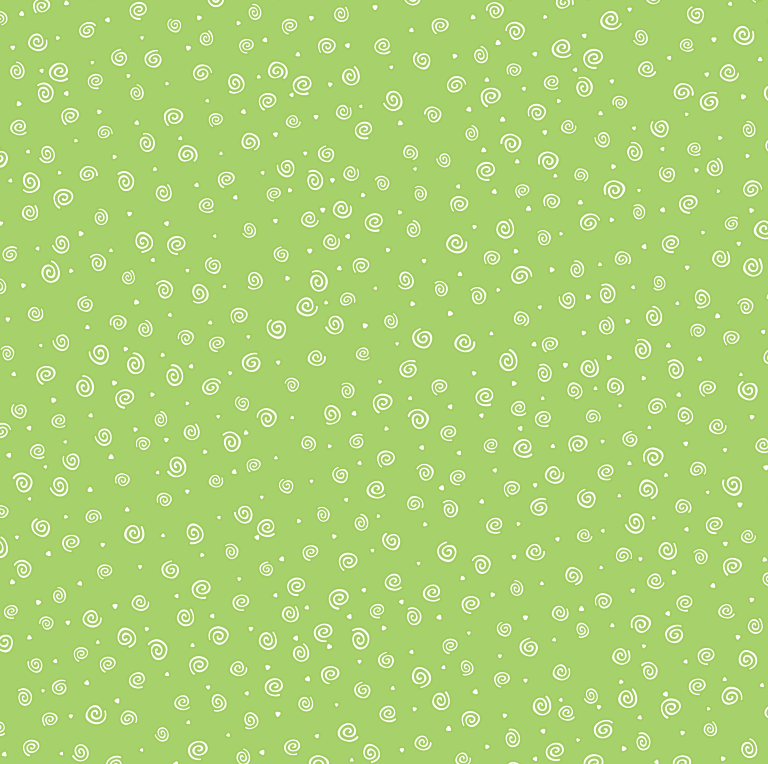
Write a WebGL 1 fragment shader that draws this pattern.

```glsl
precision highp float;
// Hand-drawn white spirals and small dots scattered over fresh green.
uniform vec2 u_resolution;

#define CELLS 19.2         // cells across the canvas
#define TILT 0.46          // rotation of the scatter grid
#define JITTER 0.19        // random shift of each spiral
#define SMALL_RADIUS 0.185
#define LARGE_RADIUS 0.275
#define TURNS 2.35
#define STROKE 0.088       // half stroke width relative to the spiral radius
#define DOT_RADIUS 0.054
#define DOT_SHARE 0.88
#define RIM 0.05           // width of the darker rim around strokes

const float TAU = 6.2831853;
const vec3 GREEN = vec3(0.65, 0.82, 0.42);
const vec3 RIM_GREEN = vec3(0.625, 0.797, 0.365);
const vec3 WHITE = vec3(0.995, 1.0, 0.985);

vec2 hash2(vec2 p) {
  vec2 q = vec2(dot(p, vec2(127.1, 311.7)), dot(p, vec2(269.5, 183.3)));
  return fract(sin(q) * 43758.545);
}

vec2 polar(float radius, float angle) {
  return radius * vec2(cos(angle), sin(angle));
}

// Slow drift that breaks up the rows of the grid.
vec2 drift(vec2 p) {
  return 0.24 * vec2(sin(p.y * 0.9 + 1.7 * sin(p.x * 0.37)),
                     sin(p.x * 0.8 + 1.4 * sin(p.y * 0.43) + 2.0));
}

// Signed distance to a spiral stroke with round ends.
float spiral(vec2 p, float radius, vec2 seed) {
  float spin = seed.x * TAU;
  p.x *= seed.y < 0.35 ? -1.0 : 1.0;
  p += radius * 0.045 * sin(p.yx / radius * 3.1 + spin);

  float pitch = radius / TURNS;
  float start = 0.28;
  float r = length(p);
  float angle = atan(p.y, p.x + 1e-5) - spin;
  float phase = fract(angle / TAU);

  // Nearest winding, kept between the inner and outer ends.
  float winding = floor(r / pitch - phase + 0.5);
  winding = clamp(winding, ceil(start - phase), floor(TURNS - phase));
  float arm = pitch * (phase + winding);
  float d = abs(r - arm) * arm / length(vec2(arm, pitch / TAU));

  vec2 innerEnd = polar(pitch * start, start * TAU + spin);
  vec2 outerEnd = polar(radius, TURNS * TAU + spin);
  d = min(d, min(length(p - innerEnd), length(p - outerEnd)));
  float pressure = 1.0 + 0.17 * sin(angle * 2.0 + seed.y * 20.0);
  return d - STROKE * radius * pressure;
}

// Signed distance to a slightly ragged dot.
float dotMark(vec2 p, vec2 seed) {
  float angle = atan(p.y, p.x + 1e-5);
  float ragged = 1.0 + 0.14 * sin(angle * 3.0 + seed.x * TAU);
  return length(p) - DOT_RADIUS * mix(0.75, 1.15, seed.y) * ragged;
}

void main() {
  float c = cos(TILT), s = sin(TILT);
  vec2 p = mat2(c, s, -s, c) * gl_FragCoord.xy / u_resolution.x * CELLS;
  float pixel = CELLS / u_resolution.x;
  vec2 home = floor(p);
  float d = 1.0;

  for (int j = -1; j <= 1; j++) {
    for (int i = -1; i <= 1; i++) {
      vec2 cell = home + vec2(float(i), float(j));
      vec2 place = hash2(cell + 3.1);
      vec2 seed = hash2(cell + 47.3);

      // Spirals sit near cell centres.
      vec2 centre = cell + 0.5 + drift(cell + 0.5);
      centre += polar(JITTER * sqrt(place.x), place.y * TAU);
      float size = hash2(cell + 81.7).x;
      d = min(d, spiral(p - centre, mix(SMALL_RADIUS, LARGE_RADIUS, size), seed));

      // Dots sit near cell corners, in the gaps.
      vec2 dotSeed = hash2(cell + 19.9);
      vec2 spot = cell + drift(cell) + 0.22 * (dotSeed - 0.5);
      if (hash2(cell + 63.3).y < DOT_SHARE) d = min(d, dotMark(p - spot, seed));
    }
  }

  float rim = 1.0 - smoothstep(RIM * 0.6, RIM * 1.3, d);
  float ink = 1.0 - smoothstep(-0.6 * pixel, 0.6 * pixel, d);
  vec3 color = mix(GREEN, RIM_GREEN, rim);
  gl_FragColor = vec4(mix(color, WHITE, ink), 1.0);
}
```
